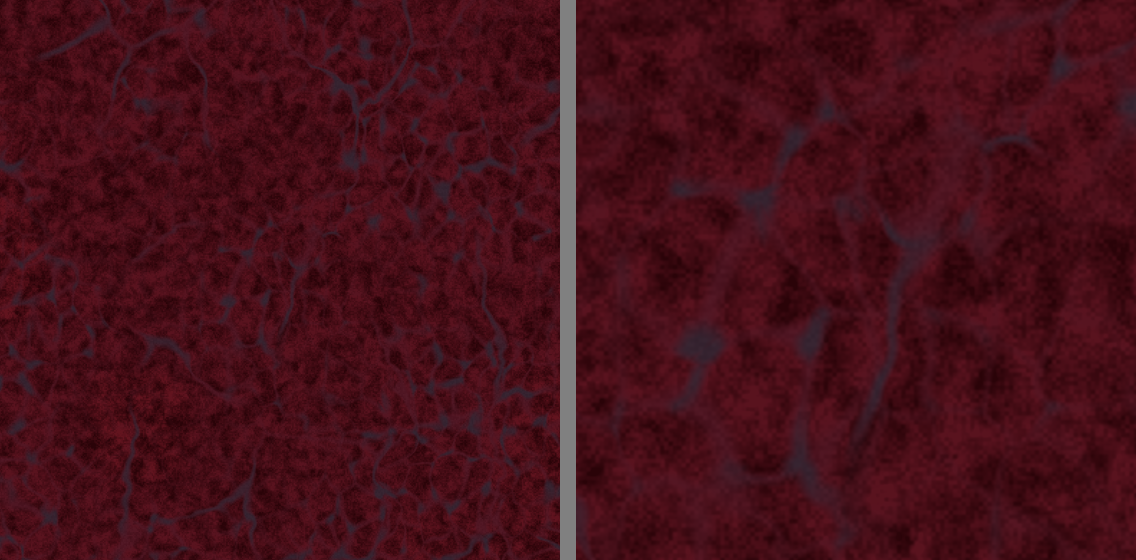
Left: the whole. Right: its middle third, enlarged.
Write a three.js fragment shader that draws this texture.

```glsl
// Dark red tissue: mottled blotches under a faint net of cell walls and longer veins.
// Layered value noise gives the mottling; warped Voronoi borders give the walls,
// whose junctions and thicker stretches turn a dull blue grey.
varying vec2 vUv;

float hash(vec2 p) {
  vec3 q = fract(p.xyx * 0.1031);
  q += dot(q, q.yzx + 33.33);
  return fract((q.x + q.y) * q.z);
}

vec2 hash2(vec2 p) {
  return vec2(hash(p), hash(p + 71.7));
}

float noise(vec2 p) {
  vec2 i = floor(p), f = fract(p);
  f = f * f * f * (f * (f * 6.0 - 15.0) + 10.0);
  return mix(mix(hash(i), hash(i + vec2(1.0, 0.0)), f.x),
             mix(hash(i + vec2(0.0, 1.0)), hash(i + vec2(1.0, 1.0)), f.x), f.y);
}

// Three octaves, each turned to hide the lattice
float fbm(vec2 p) {
  float sum = 0.0, amp = 0.5;
  for (int i = 0; i < 3; i++) {
    sum += amp * noise(p);
    p = mat2(0.8, 0.6, -0.6, 0.8) * p * 2.03 + 17.3;
    amp *= 0.6;
  }
  return sum / 0.98;
}

// Offsets a point by noise so that straight borders wander
vec2 warp(vec2 p, float freq, float amount) {
  return p + amount * (vec2(noise(p * freq), noise(p * freq + 43.0)) - 0.5);
}

// x: closeness to a cell border, y: closeness to a junction of three cells
vec2 walls(vec2 p, float width) {
  vec2 cell = floor(p);
  vec3 near = vec3(9.0);
  for (int y = -1; y <= 1; y++) {
    for (int x = -1; x <= 1; x++) {
      vec2 c = cell + vec2(float(x), float(y));
      float d = distance(p, c + 0.05 + 0.9 * hash2(c));
      if (d < near.x) near = vec3(d, near.xy);
      else if (d < near.y) near = vec3(near.x, d, near.y);
      else near.z = min(near.z, d);
    }
  }
  return 1.0 - smoothstep(vec2(0.0), vec2(width, width * 1.25), near.yz - near.x);
}

void main() {
  vec2 p = vUv;
  vec2 bent = warp(warp(p, 13.0, 0.035), 45.0, 0.014);

  // Regions where the walls show, and where they fade into the mottling
  float region = smoothstep(0.34, 0.62, fbm(p * 4.0 + 5.0));
  float patches = noise(p * 32.0 + 9.0);
  vec2 fine = walls(bent * vec2(22.0, 17.0), 0.16 + 0.22 * patches);
  float wall = fine.x * (0.25 + 0.75 * region) * (0.4 + 0.6 * patches);

  // Long veins, broken up along their length
  vec2 longVein = walls(bent * vec2(4.6, 3.5) + 7.0, 0.06);
  float vein = longVein.x * smoothstep(0.3, 0.65, noise(p * 6.0 + 31.0));

  // Mottling from blotches down to specks, a fine grain, and lighter tissue near walls
  float blotch = fbm(warp(p, 40.0, 0.012) * 52.0);
  float grain = noise(p * 390.0) - 0.5;
  float tone = 0.57 + 1.5 * (blotch - 0.5) + 0.5 * grain;
  tone += 0.06 * (region - 0.5) + 0.2 * wall + 0.1 * vein;
  tone = clamp(tone, 0.0, 1.05);

  vec3 color = mix(vec3(0.165, 0.012, 0.032), vec3(0.342, 0.07, 0.115), tone);
  float flush = smoothstep(0.66, 0.9, noise(p * 4.0 + 23.0));
  color += vec3(0.035, 0.004, 0.0) * flush * tone;

  // Dusky walls, then blue grey in the junctions and thick stretches
  vec3 dusk = vec3(0.308, 0.088, 0.14) + 0.03 * grain;
  color = mix(color, dusk, clamp(0.95 * wall + 0.75 * vein, 0.0, 0.88));
  float grey = 0.9 * fine.y * smoothstep(0.2, 0.8, region) * smoothstep(0.3, 0.7, patches);
  grey += 0.65 * vein * smoothstep(0.42, 0.75, noise(p * 14.0 + 13.0));
  color = mix(color, vec3(0.185, 0.15, 0.2) + 0.02 * grain, clamp(grey, 0.0, 0.8));

  gl_FragColor = vec4(color, 1.0);
}
```
